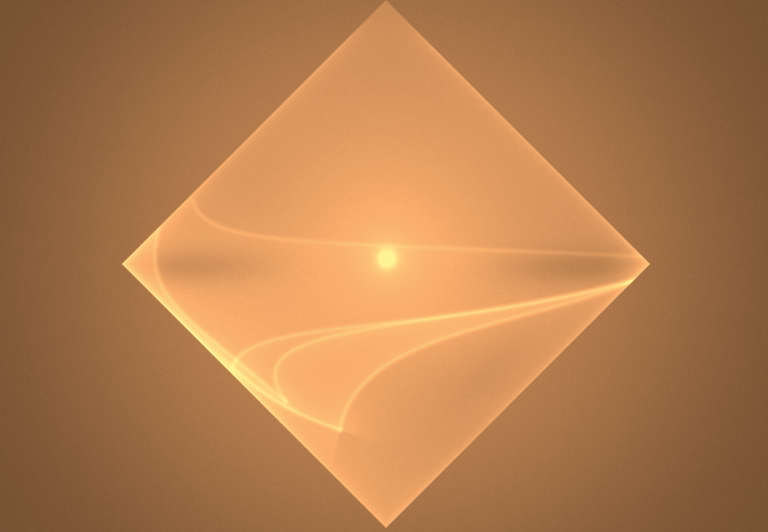
Write a Shadertoy shader that draws this background.

```glsl
// Glowing amber diamond with a bright core and curved veils of light on a brown vignette.

float hash(vec2 p) {
    vec3 h = fract(vec3(p.xyx) * 0.1031);
    h += dot(h, h.yzx + 33.33);
    return fract((h.x + h.y) * h.z);
}

vec2 bezier(vec2 a, vec2 b, vec2 c, vec2 d, float t) {
    float s = 1.0 - t;
    return s * s * s * a + 3.0 * s * t * (s * b + t * c) + t * t * t * d;
}

// Light of a curved fold: a fine line (x) and a soft glow on one side (y).
vec2 fold(vec2 p, vec2 a, vec2 b, vec2 c, vec2 d, float side) {
    const int STEPS = 28;
    float nearest = 1e3, turn = 0.0;
    vec2 from = a;
    for (int i = 1; i <= STEPS; i++) {
        vec2 to = bezier(a, b, c, d, float(i) / float(STEPS));
        vec2 along = to - from, rel = p - from;
        float dist = length(rel - along * clamp(dot(rel, along) / dot(along, along), 0.0, 1.0));
        if (dist < nearest) {
            nearest = dist;
            turn = (along.x * rel.y - along.y * rel.x) / length(along);
        }
        from = to;
    }
    float lit = smoothstep(-0.006, 0.006, turn * side);
    return vec2(exp(-pow(nearest / 0.009, 2.0)), lit * exp(-nearest / 0.07));
}

void mainImage(out vec4 fragColor, in vec2 fragCoord) {
    // The diamond spans -1 to 1 on both axes.
    vec2 p = (fragCoord - vec2(0.5026, 0.5038) * iResolution.xy) / (0.496 * iResolution.y);
    float pixel = 2.0 / iResolution.y;
    float inset = (1.0 - abs(p.x) - abs(p.y)) * 0.7071;
    float inside = smoothstep(-pixel, pixel, inset);

    // Backdrop vignette
    float backdrop = mix(0.73, 0.47, smoothstep(0.45, 1.8, length(p)));

    // Body: broad warmth, lower left light, dark waist and a faint smudge
    float r = length(p - vec2(0.004, 0.02));
    float body = 0.775 + 0.19 * exp(-r * r * 2.6);
    body += 0.13 * smoothstep(0.1, 1.0, -p.x - 0.8 * p.y) * smoothstep(0.6, 0.0, p.y);
    body -= 0.12 * exp(-pow((p.y + 0.01) / 0.065, 2.0)) * smoothstep(0.25, 0.75, abs(p.x))
          * smoothstep(1.0, 0.8, abs(p.x));
    vec2 smudge = (p - vec2(0.38, -0.41)) * mat2(0.8, 0.6, -0.6, 0.8);
    body -= 0.035 * exp(-dot(smudge * vec2(6.0, 12.0), smudge * vec2(6.0, 12.0)));

    // Core
    body += 0.16 * exp(-r * 8.0) + 0.5 * exp(-r * r * 900.0) + 0.16 * exp(-r * 24.0);

    // Folds of the veil, most of them gathering at the right tip
    vec2 tip = vec2(0.98, -0.05);
    vec2 upper = fold(p, vec2(-0.73, 0.24), vec2(-0.68, 0.06), vec2(-0.3, 0.09), vec2(0.97, 0.03), -1.0);
    vec2 outer = fold(p, tip, vec2(0.2, -0.28), vec2(-0.55, -0.19), vec2(-0.585, -0.4), 1.0);
    vec2 middle = fold(p, tip, vec2(0.2, -0.27), vec2(-0.62, -0.2), vec2(-0.38, -0.52), 1.0);
    vec2 lower = fold(p, tip, vec2(0.5, -0.25), vec2(-0.1, -0.25), vec2(-0.174, -0.63), -1.0);
    vec2 hem = fold(p, vec2(-0.174, -0.63), vec2(-0.35, -0.57), vec2(-0.55, -0.48), vec2(-0.75, -0.2), -1.0);
    vec2 left = fold(p, vec2(-0.86, 0.13), vec2(-0.93, -0.12), vec2(-0.75, -0.2), vec2(-0.38, -0.52), -1.0);
    body += dot(upper, vec2(0.07, 0.035)) + dot(outer, vec2(0.12, 0.05));
    body += dot(middle, vec2(0.12, 0.05)) + dot(lower, vec2(0.12, 0.09));
    body += dot(hem, vec2(0.16, 0.11)) * smoothstep(-0.75, -0.45, p.x);
    body += dot(left, vec2(0.1, 0.09));

    // Rim: strongest at lower left, bright at the tips, fading at the top
    vec2 hot = p - vec2(-0.68, -0.32);
    float rim = 0.14 + 0.36 * exp(-dot(hot, hot) * 7.0);
    rim += 0.2 * exp(-7.0 * length(p - vec2(1.0, 0.0))) + 0.2 * exp(-7.0 * length(p + vec2(1.0, 0.0)));
    rim *= 1.0 - smoothstep(0.8, 0.96, p.y);
    float depth = max(inset, 0.0);
    body += rim * (0.75 * exp(-depth / 0.011) + 0.4 * exp(-depth / 0.06));

    // Fine grain, then light to colour: amber first, yellow above full strength
    float light = mix(backdrop, body, inside);
    light += 0.018 * (hash(floor(fragCoord / iResolution.y * 354.0)) - 0.5);
    vec3 color = vec3(1.0, 0.69, 0.43) * min(light, 0.98);
    color += vec3(0.05, 0.62, 0.36) * min(max(light - 0.98, 0.0), 0.45);
    fragColor = vec4(color, 1.0);
}
```
